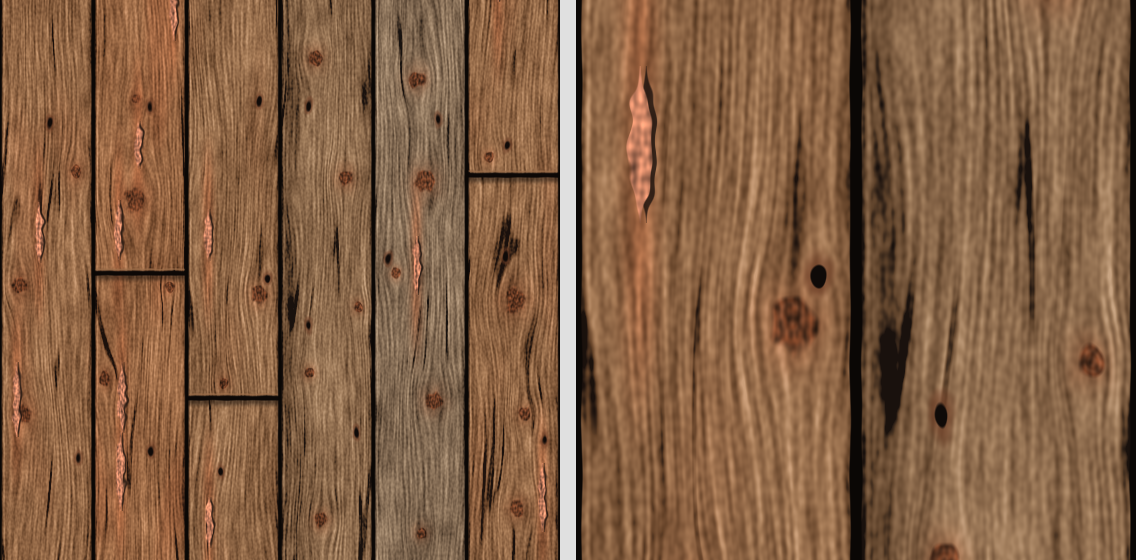
Left, the full canvas; right, a detail of the centre.
This texture is drawn by a WebGL 2 fragment shader. Its source:

```glsl
#version 300 es
precision highp float;

uniform vec2 u_resolution;
out vec4 fragColor;

#define PLANKS 6.0
#define GAP 0.021
#define JOINT 0.024
#define GRAIN_LINES 21.0
#define GRAIN_CONTRAST 0.15
#define FIBRE_CONTRAST 0.34
#define KNOT_SPACING 1.15
#define KNOT_CHANCE 0.75
#define NAIL_SPACING 1.9
#define PEEL_SPACING 1.3
#define TONE 0.56

const vec3 DARK = vec3(0.10, 0.065, 0.05);
const vec3 DEEP = vec3(0.38, 0.26, 0.16);
const vec3 MID = vec3(0.52, 0.38, 0.26);
const vec3 LIGHT = vec3(0.65, 0.50, 0.36);
const vec3 PALE = vec3(0.79, 0.64, 0.50);
const vec3 RUST = vec3(0.60, 0.33, 0.20);
const vec3 PEEL = vec3(0.84, 0.54, 0.41);

// Per plank: height of the cross joint (negative for none) and warmth
const float JOINT_AT[6] = float[6](-1.0, 0.512, 0.289, -1.0, -1.0, 0.687);
const float WARMTH[6] = float[6](0.35, 0.65, 0.2, -0.1, -0.45, 0.3);

vec2 hash2(vec2 p) {
  vec3 q = fract(p.xyx * vec3(0.1031, 0.1030, 0.0973));
  q += dot(q, q.yzx + 33.33);
  return fract((q.xx + q.yz) * q.zy);
}

float cornerSlope(vec2 cell, vec2 offset) {
  float angle = 6.2832 * hash2(cell).x;
  return dot(vec2(cos(angle), sin(angle)), offset);
}

// Gradient noise, about -0.7 to 0.7
float noise(vec2 p) {
  vec2 i = floor(p), f = fract(p);
  vec2 s = f * f * f * (f * (f * 6.0 - 15.0) + 10.0);
  vec2 e = vec2(1.0, 0.0);
  float low = mix(cornerSlope(i, f), cornerSlope(i + e, f - e), s.x);
  float high = mix(cornerSlope(i + e.yx, f - e.yx), cornerSlope(i + 1.0, f - 1.0), s.x);
  return mix(low, high, s.y);
}

// Offset from a scattered spot in xy, its random size in z; far away if absent
vec3 spot(vec2 p, float step_, float seed, float spacing, float chance) {
  float cell = floor(p.y / spacing) + step_;
  vec2 place = hash2(vec2(cell + 17.0, seed));
  vec2 kind = hash2(vec2(seed + 5.0, cell + 41.0));
  vec2 center = vec2((place.x - 0.5) * 0.76, (cell + 0.25 + 0.5 * place.y) * spacing);
  return kind.x < chance ? vec3(p - center, kind.y) : vec3(9.0, 9.0, 0.5);
}

vec3 woodRamp(float t) {
  vec3 c = mix(DARK, DEEP, clamp(t * 4.0, 0.0, 1.0));
  c = mix(c, MID, clamp(t * 4.0 - 1.0, 0.0, 1.0));
  c = mix(c, LIGHT, clamp(t * 4.0 - 2.0, 0.0, 1.0));
  return mix(c, PALE, clamp(t * 4.0 - 3.0, 0.0, 1.0));
}

void main() {
  vec2 uv = gl_FragCoord.xy / u_resolution;
  float aa = PLANKS / min(u_resolution.x, u_resolution.y);
  float plank = min(floor(uv.x * PLANKS), PLANKS - 1.0);
  vec2 p = vec2(uv.x * PLANKS - plank - 0.5, uv.y * PLANKS);
  float joint = JOINT_AT[int(plank)], warmth = WARMTH[int(plank)];
  float seed = plank * 7.0 + 3.0 * step(joint, uv.y);
  vec2 shift = vec2(seed * 13.7, seed * 5.3);

  // Knots, nail holes and peeled paint, gathered from nearby cells
  float push = 0.0, knot = 0.0, ring = 0.0, halo = 0.0;
  float nail = 0.0, nailRim = 0.0, peel = 0.0, peelShade = 0.0, stain = 0.0;
  float rag = noise(p * vec2(14.0, 9.0) + shift);
  float peelChance = warmth > 0.5 ? 0.85 : 0.18;
  for (float i = -1.0; i <= 1.0; i++) {
    vec3 k = spot(p, i, plank + 2.0, KNOT_SPACING, KNOT_CHANCE);
    float radius = mix(0.05, 0.125, k.z * k.z);
    vec2 reach = k.xy / (radius * vec2(2.2, 3.6));
    push -= 0.75 * k.x * exp(-dot(reach, reach));
    float q = length(k.xy * vec2(1.0, 0.85)) / radius + 0.5 * rag;
    float inside = 1.0 - smoothstep(0.75, 1.1, q);
    knot = max(knot, inside);
    ring += inside * (0.5 + 0.5 * sin(q * 15.0));
    halo = max(halo, exp(-q * q * 0.45));

    vec3 n = spot(p, i, plank + 31.0, NAIL_SPACING, 0.6);
    float hole = length(n.xy * vec2(1.0, 0.55)) + 0.022 * rag;
    nail = max(nail, 1.0 - smoothstep(0.026 - aa, 0.026 + aa, hole));
    nailRim = max(nailRim, 1.0 - smoothstep(0.03, 0.065, hole));

    vec3 s = spot(p, i, plank + 63.0, PEEL_SPACING, peelChance);
    float span = mix(0.2, 0.5, s.z);
    float taper = 1.0 - smoothstep(0.4, 1.0, abs(s.y) / span);
    float width = taper * (0.034 + 0.04 * rag);
    float flake = smoothstep(-aa, aa, width - abs(s.x)) * step(0.01, taper);
    float shade = smoothstep(-aa, aa, width - abs(s.x - 0.022)) * step(0.01, taper);
    peel = max(peel, flake);
    peelShade = max(peelShade, shade);
    stain = max(stain, exp(-s.x * s.x * 260.0) * (1.0 - smoothstep(0.3, 1.0, abs(s.y) * 0.8)));
  }

  // Grain bends around knots and sways along the board
  float u = p.x + push + 0.16 * noise(vec2(p.x * 1.6, p.y * 0.5) + shift);
  float drift = noise(vec2(u * 5.0, p.y * 0.35) + shift);
  float lines = sin(6.2832 * (u * GRAIN_LINES + 1.6 * drift));
  float strength = 0.55 + 0.9 * noise(vec2(u * 3.0, p.y * 0.6) + shift + 9.0);
  float streak = noise(vec2(u * 19.0, p.y * 0.7) + shift);
  float fibre = noise(vec2(u * 42.0, p.y * 4.0) + shift);
  float grit = noise(p * vec2(46.0, 26.0) + shift);
  float cloud = noise(p * vec2(2.2, 0.8) + shift + 21.0);
  float tone = TONE + GRAIN_CONTRAST * lines * strength + 0.28 * streak;
  tone += FIBRE_CONTRAST * fibre + 0.2 * grit + 0.22 * cloud;
  tone -= (plank == 3.0 ? 0.22 : 0.0) * (1.0 - smoothstep(-0.42, -0.15, p.x));

  // Long drying cracks
  float crackLine = abs(noise(vec2(u * 4.5, p.y * 0.3) + shift + 55.0));
  float crackMask = smoothstep(0.05, 0.3, noise(vec2(u * 4.0, p.y * 0.9) + shift + 77.0));
  tone -= 0.5 * crackMask * (1.0 - smoothstep(0.02, 0.07, crackLine));

  // Worn board sides: pale lip on the left, shade on the right
  float side = 0.5 - abs(p.x) + 0.006 * noise(vec2(plank, p.y * 5.0));
  tone -= 0.2 * (1.0 - smoothstep(GAP, 0.075, side));
  tone += 0.28 * smoothstep(0.016, 0.0, abs(p.x + 0.457));

  vec3 color = woodRamp(tone);
  vec3 grey = vec3(dot(color, vec3(0.35, 0.5, 0.15))) * vec3(1.08, 1.0, 0.88);
  color = mix(color, grey, max(-warmth, 0.0));
  color *= mix(vec3(1.0), vec3(1.08, 0.93, 0.84), max(warmth, 0.0));
  float redPatch = smoothstep(0.05, 0.5, noise(p * vec2(2.5, 0.6) + shift + 90.0));
  color = mix(color, RUST * (0.6 + 0.8 * tone), 0.5 * redPatch * max(warmth, 0.0));

  // Knots, stains, peeled paint and holes
  color = mix(color, RUST * (0.35 + tone), 0.45 * halo);
  vec3 knotColor = mix(DEEP * vec3(1.15, 0.85, 0.75), RUST * 0.8, min(ring, 1.0));
  color = mix(color, knotColor * (0.75 + 0.9 * grit + 0.4 * fibre), 0.8 * knot);
  color = mix(color, RUST * (0.55 + tone), 0.5 * stain);
  color = mix(color, DARK, 0.8 * peelShade);
  color = mix(color, PEEL * (0.92 + 0.5 * fibre + 0.5 * grit), peel);
  color = mix(color, RUST * 0.7, 0.6 * nailRim);
  color = mix(color, DARK * 0.6, nail);

  // Cross joint with a lit upper lip, then the gaps between planks
  float rise = (uv.y - joint) * PLANKS + 0.008 * noise(vec2(p.x * 7.0, seed));
  color = mix(color, PALE * vec3(0.95, 0.82, 0.7), 0.7 * smoothstep(0.02, 0.0, abs(rise - 0.04)));
  color *= 1.0 - 0.4 * smoothstep(0.09, 0.02, abs(rise + 0.02));
  color = mix(color, DARK * 0.5, 1.0 - smoothstep(JOINT - aa, JOINT + aa, abs(rise)));
  color = mix(DARK * 0.4, color, smoothstep(GAP - aa, GAP + aa, side));
  fragColor = vec4(clamp(color, 0.0, 1.0), 1.0);
}
```
